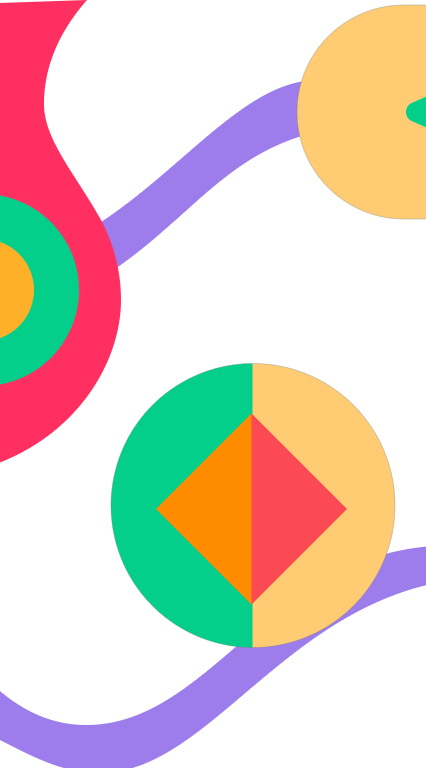
Give the GLSL for this background, as a Shadertoy shader.

```glsl
// Flat geometric collage: violet ribbons, a red blob, discs and a split diamond on white.

const float CANVAS_HEIGHT = 768.0; // design units per canvas height, y runs down

const vec3 WHITE  = vec3(1.0);
const vec3 CREAM  = vec3(1.0, 0.80, 0.45);
const vec3 RED    = vec3(1.0, 0.19, 0.38);
const vec3 GREEN  = vec3(0.01, 0.81, 0.54);
const vec3 VIOLET = vec3(0.61, 0.49, 0.92);
const vec3 AMBER  = vec3(1.0, 0.69, 0.16);
const vec3 ORANGE = vec3(1.0, 0.55, 0.0);
const vec3 CORAL  = vec3(0.99, 0.29, 0.33);
const vec3 GREY   = vec3(0.45);

vec2 bezier(vec2 a, vec2 b, vec2 c, vec2 d, float t) {
    float s = 1.0 - t;
    return s * s * s * a + 3.0 * s * t * (s * b + t * c) + t * t * t * d;
}

// Signed distance to a cubic that is monotone in x; positive where y is larger
float curveSide(vec2 p, vec2 a, vec2 b, vec2 c, vec2 d) {
    float lo = 0.0, hi = 1.0;
    for (int i = 0; i < 16; i++) {
        float mid = 0.5 * (lo + hi);
        if (bezier(a, b, c, d, mid).x < p.x) lo = mid; else hi = mid;
    }
    float t = 0.5 * (lo + hi), s = 1.0 - t;
    vec2 tangent = s * s * (b - a) + 2.0 * s * t * (c - b) + t * t * (d - c);
    return (p.y - bezier(a, b, c, d, t).y) * tangent.x / length(tangent);
}

float disc(vec2 p, vec2 centre, float radius) {
    return length(p - centre) - radius;
}

float capsule(vec2 p, vec2 start, float len, float radius) {
    p -= start;
    p.x -= clamp(p.x, 0.0, len);
    return length(p) - radius;
}

float diamond(vec2 p, vec2 centre, float radius) {
    p = abs(p - centre);
    return (p.x + p.y - radius) * 0.7071;
}

// Wedge opening to the right with a rounded tip
float roundWedge(vec2 p, vec2 tip, float angle, float radius) {
    p -= tip;
    p.y = abs(p.y);
    vec2 dir = vec2(cos(angle), sin(angle));
    float side = p.y * dir.x - p.x * dir.y;
    return (dot(p, dir) > 0.0 ? side : length(p)) - radius;
}

float upperRibbon(vec2 p) {
    float top = curveSide(p, vec2(101, 222), vec2(180, 170), vec2(240, 90), vec2(305, 81));
    float bottom = curveSide(p, vec2(100, 279), vec2(185, 225), vec2(220, 160), vec2(305, 135));
    return max(max(-top, bottom), max(90.0 - p.x, p.x - 310.0));
}

float lowerRibbon(vec2 p) {
    float top = p.x < 86.0
        ? curveSide(p, vec2(-10, 682), vec2(20, 711), vec2(52, 725), vec2(86, 725))
        : curveSide(p, vec2(86, 725), vec2(210, 725), vec2(270, 555), vec2(435, 546));
    float bottom = p.x < 100.0
        ? curveSide(p, vec2(-10, 735), vec2(30, 755), vec2(60, 773), vec2(100, 773))
        : curveSide(p, vec2(100, 773), vec2(205, 773), vec2(280, 615), vec2(436, 583));
    return max(-top, bottom);
}

// The right flank is x as a function of y, so the axes are swapped
float blob(vec2 p) {
    vec2 q = p.yx;
    float flank;
    if (q.x < 104.0)
        flank = curveSide(q, vec2(0, 87), vec2(33, 58), vec2(68, 44), vec2(104, 44));
    else if (q.x < 220.0)
        flank = curveSide(q, vec2(104, 44), vec2(140, 44), vec2(175, 76), vec2(220, 101));
    else if (q.x < 300.0)
        flank = curveSide(q, vec2(220, 101), vec2(246, 115), vec2(274, 121), vec2(300, 121));
    else
        flank = curveSide(q, vec2(300, 121), vec2(365, 121), vec2(447, 72), vec2(472, -30));
    return max(flank, 3.0 - 0.0345 * p.x - p.y);
}

vec3 paint(vec3 below, vec3 ink, float d, float px) {
    return mix(below, ink, clamp(0.5 - d / px, 0.0, 1.0));
}

vec3 hairline(vec3 below, float d, float px) {
    return mix(below, GREY, 0.3 * (1.0 - smoothstep(0.0, px, abs(d))));
}

void mainImage(out vec4 fragColor, in vec2 fragCoord) {
    float px = CANVAS_HEIGHT / iResolution.y;
    vec2 p = vec2(fragCoord.x, iResolution.y - fragCoord.y) * px;

    // Ribbons
    vec3 col = paint(WHITE, VIOLET, upperRibbon(p), px);
    col = paint(col, VIOLET, lowerRibbon(p), px);

    // Blob with its target
    vec2 target = vec2(-17, 290);
    col = paint(col, RED, blob(p), px);
    col = paint(col, GREEN, disc(p, target, 96.0), px);
    col = paint(col, AMBER, disc(p, target, 51.0), px);

    // Rounded panel with a pointed tip
    float panel = capsule(p, vec2(404, 112), 60.0, 107.0);
    col = hairline(paint(col, CREAM, panel, px), panel, px);
    col = paint(col, GREEN, roundWedge(p, vec2(416, 112), 0.41, 10.0), px);

    // Two-tone disc and diamond
    float ring = disc(p, vec2(253, 505.5), 142.0);
    col = paint(col, paint(CREAM, GREEN, p.x - 252.5, px), ring, px);
    col = hairline(col, ring, px);
    vec3 facets = paint(CORAL, ORANGE, p.x - 251.5, px);
    col = paint(col, facets, diamond(p, vec2(251.5, 509), 95.5), px);

    fragColor = vec4(col, 1.0);
}
```
